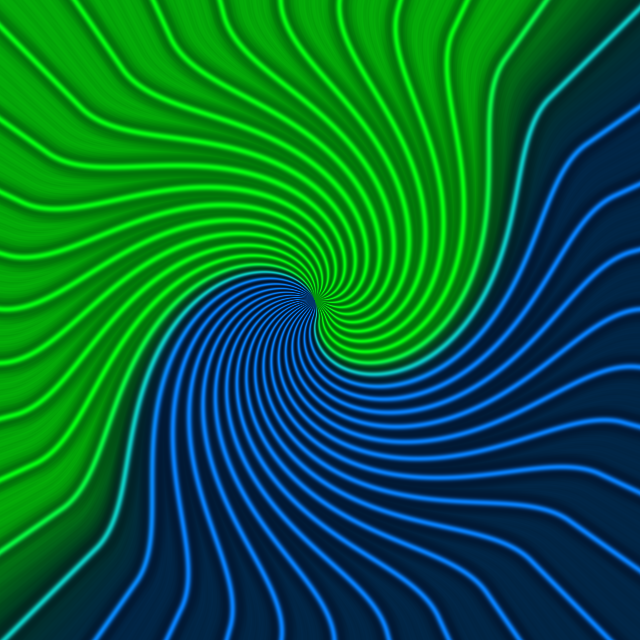
Write a Shadertoy shader that draws this background.

```glsl
// Glowing ridges radiate from an off-centre pole and are twirled about the canvas
// centre. Each pixel is untwisted, then shaded by its distance to the nearest ray;
// the ray direction blends the palette from green through teal to blue.

const float TAU = 6.2831853;
const float RAY_COUNT = 36.0;
const float RAY_PHASE = 0.084;              // angle of one ray, radians
const float TWIRL_ANGLE = 2.618;            // rotation at the centre, radians
const float TWIRL_RADIUS = 0.5;
const vec2 POLE = vec2(-0.0172, -0.0267);   // where the rays meet before twirling
const vec2 GREEN_AXIS = vec2(-0.7071, 0.7071);

const vec3 RIDGE_BLUE = vec3(0.03, 0.50, 0.98);
const vec3 RIDGE_TEAL = vec3(0.06, 0.86, 0.70);
const vec3 RIDGE_GREEN = vec3(0.02, 0.98, 0.07);
const vec3 FILL_BLUE = vec3(0.005, 0.145, 0.27);
const vec3 FILL_TEAL = vec3(0.00, 0.21, 0.13);
const vec3 FILL_GREEN = vec3(0.01, 0.65, 0.03);
const vec3 GROOVE_BLUE = vec3(0.00, 0.015, 0.06);
const vec3 GROOVE_TEAL = vec3(0.00, 0.04, 0.03);
const vec3 GROOVE_GREEN = vec3(0.00, 0.32, 0.03);

vec2 rotate(vec2 p, float angle) {
    float c = cos(angle), s = sin(angle);
    return vec2(c * p.x - s * p.y, s * p.x + c * p.y);
}

// Remaining twirl strength: 1 at the centre, 0 beyond the radius
float twirlFalloff(float r, float radius) {
    return max(1.0 - r / radius, 0.0);
}

// Three-stop gradient
vec3 blend3(vec3 a, vec3 b, vec3 c, float t) {
    return t < 0.5 ? mix(a, b, 2.0 * t) : mix(b, c, 2.0 * t - 1.0);
}

// Faint fibres that run along the rays
float fibres(float angle, float r) {
    return 0.5 * sin(angle * 180.0 + 2.0 * sin(r * 21.0))
         + 0.3 * sin(angle * 468.0 + 3.0 * sin(r * 13.0))
         + 0.2 * sin(angle * 828.0 + r * 17.0);
}

void mainImage(out vec4 fragColor, in vec2 fragCoord) {
    float size = min(iResolution.x, iResolution.y);
    vec2 p = (fragCoord - 0.5 * iResolution.xy) / size;
    float pixel = 1.0 / size;

    // Undo the twirl and measure from the pole
    float r = length(p);
    float falloff = twirlFalloff(r, TWIRL_RADIUS);
    vec2 q = rotate(p, TWIRL_ANGLE * falloff * falloff) - POLE;
    float rho = max(length(q), 1e-4);
    float angle = atan(q.y, q.x);

    // Distance to the nearest ray, corrected for the shear of the twirl
    float shear = 2.0 * TWIRL_ANGLE * falloff * r / TWIRL_RADIUS;
    float spacing = rho * TAU / RAY_COUNT * inversesqrt(1.0 + shear * shear);
    float cell = fract((angle - RAY_PHASE) * RAY_COUNT / TAU + 0.5) - 0.5;
    float d = abs(cell) * spacing;

    // Palette position by direction: 1 is green, 0 is blue
    float offAxis = acos(clamp(dot(q / rho, GREEN_AXIS), -1.0, 1.0));
    float green = 1.0 - smoothstep(1.27, 1.80, offAxis);
    vec3 ridgeColor = blend3(RIDGE_BLUE, RIDGE_TEAL, RIDGE_GREEN, green);
    vec3 fillColor = blend3(FILL_BLUE, FILL_TEAL, FILL_GREEN, green);
    vec3 grooveColor = blend3(GROOVE_BLUE, GROOVE_TEAL, GROOVE_GREEN, green);

    // Broad panels rise out of dark grooves beside each ridge
    float panel = smoothstep(0.004, 0.027, d);
    vec3 color = mix(grooveColor, fillColor, panel);
    float fibreFade = smoothstep(0.03, 0.08, spacing);
    color *= 1.0 + 0.05 * fibreFade * fibres(angle, rho);

    // Bright ridge core with a soft halo
    float width = min(0.0048, 0.21 * spacing);
    float core = exp(-d * d / (width * width));
    float halo = exp(-d * d / (8.0 * width * width));
    float ridge = clamp(0.78 * core + 0.22 * halo, 0.0, 1.0);

    // Settle to an average where rays are finer than a pixel
    float resolved = smoothstep(0.8, 2.5, spacing / pixel);
    ridge = mix(0.4, ridge, resolved);
    color = mix(color, ridgeColor, ridge);

    fragColor = vec4(color, 1.0);
}
```
